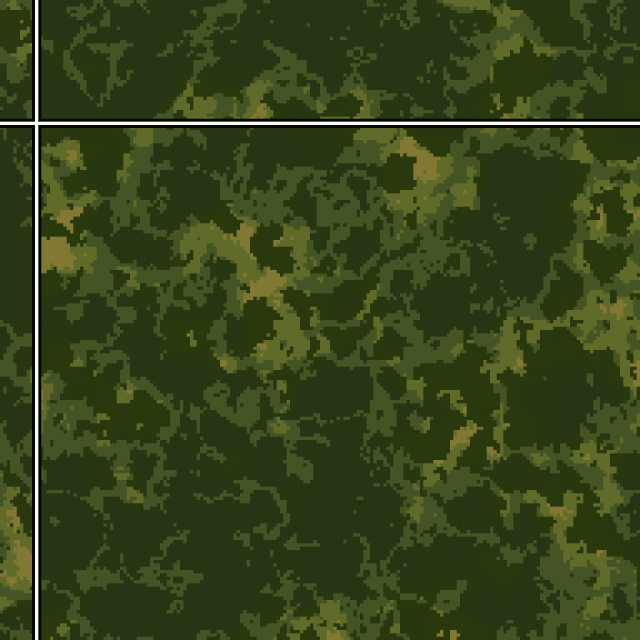
Give the GLSL for this pattern, as a WebGL 2 fragment shader.

```glsl
#version 300 es
precision highp float;
// Woodland camouflage on large square tiles, parted by white lines with black rims.
// Foliage follows the contour bands of layered noise, sampled on a coarse cell grid;
// a broader noise picks its shade. Cells are blended at their borders.

uniform vec2 u_resolution;
out vec4 fragColor;

const vec2 TILE_COUNT = vec2(1.0);
const vec2 TILE_ORIGIN = vec2(0.0573, 0.8073);
const float CELLS = 192.0;           // camouflage cells per tile side
const float WHITE_HALF = 0.0027;
const float BLACK_HALF = 0.0073;

const vec3 DARK_COOL = vec3(0.15, 0.21, 0.08);
const vec3 DARK_WARM = vec3(0.16, 0.22, 0.05);
const vec3 MOSS = vec3(0.27, 0.33, 0.14);
const vec3 LEAF = vec3(0.38, 0.42, 0.16);
const vec3 STRAW = vec3(0.51, 0.47, 0.20);
const vec3 RIM = vec3(0.01, 0.03, 0.00);
const vec3 LINE = vec3(0.98, 0.99, 0.96);

float hash(vec2 p) {
    return fract(sin(dot(p, vec2(127.1, 311.7))) * 43758.545);
}

float valueNoise(vec2 p) {
    vec2 i = floor(p);
    vec2 f = fract(p);
    f = f * f * (3.0 - 2.0 * f);
    float low = mix(hash(i), hash(i + vec2(1.0, 0.0)), f.x);
    float high = mix(hash(i + vec2(0.0, 1.0)), hash(i + vec2(1.0, 1.0)), f.x);
    return mix(low, high, f.y);
}

// Four rotated octaves, normalised to 0..1.
float fbm(vec2 p, float gain) {
    mat2 turn = mat2(1.6, 1.2, -1.2, 1.6);
    float sum = 0.0;
    float total = 0.0;
    float weight = 1.0;
    for (int octave = 0; octave < 4; octave++) {
        sum += weight * valueNoise(p);
        total += weight;
        weight *= gain;
        p = turn * p + 17.3;
    }
    return sum / total;
}

// Flat colour of one cell; seed shifts the noise from tile to tile.
vec3 camouflage(vec2 cell, vec2 seed) {
    vec2 p = (cell + 0.5) / CELLS + seed;
    float shape = fbm(p * 15.0 + 3.7, 0.62);
    float region = fbm(p * 8.0 + 41.0, 0.55);
    float speckle = fbm(p * 34.0 + 83.0, 0.6) - 0.5;

    float shade = region + 0.35 * speckle;
    float bandHalf = 0.066 + 0.26 * (shade - 0.5);
    vec3 dark = mix(DARK_COOL, DARK_WARM, smoothstep(0.42, 0.62, region));
    vec3 foliage = mix(MOSS, LEAF, step(0.60, shade));
    foliage = mix(foliage, STRAW, step(0.715, shade));
    return mix(dark, foliage, step(abs(shape - 0.5), bandHalf));
}

// Blends the four nearest cells over a border of the given width.
vec3 smoothCells(vec2 p, vec2 seed, float border) {
    vec2 q = p * CELLS - 0.5;
    vec2 cell = floor(q);
    vec2 w = clamp((fract(q) - 0.5) / border + 0.5, 0.0, 1.0);
    vec3 low = mix(camouflage(cell, seed), camouflage(cell + vec2(1.0, 0.0), seed), w.x);
    vec3 high = mix(camouflage(cell + vec2(0.0, 1.0), seed), camouflage(cell + vec2(1.0, 1.0), seed), w.x);
    return mix(low, high, w.y);
}

// Coverage of a line from the distance to its centre.
float stroke(float dist, float halfWidth, float pixel) {
    return 1.0 - smoothstep(halfWidth - 0.5 * pixel, halfWidth + 0.5 * pixel, dist);
}

void main() {
    vec2 tiled = (gl_FragCoord.xy / u_resolution - TILE_ORIGIN) * TILE_COUNT;
    vec2 local = fract(tiled);
    vec2 seed = floor(tiled) * vec2(3.7, 5.3);
    float pixel = max(TILE_COUNT.x, TILE_COUNT.y) / min(u_resolution.x, u_resolution.y);

    float border = clamp(pixel * CELLS, 0.1, 1.0);
    vec3 color = smoothCells(local, seed, border);

    // Tile seams: black rim beneath, white line on top
    vec2 edge = min(local, 1.0 - local);
    float seam = min(edge.x, edge.y);
    color = mix(color, RIM, stroke(seam, BLACK_HALF, pixel));
    color = mix(color, LINE, stroke(seam, WHITE_HALF, pixel));
    fragColor = vec4(color, 1.0);
}
```
